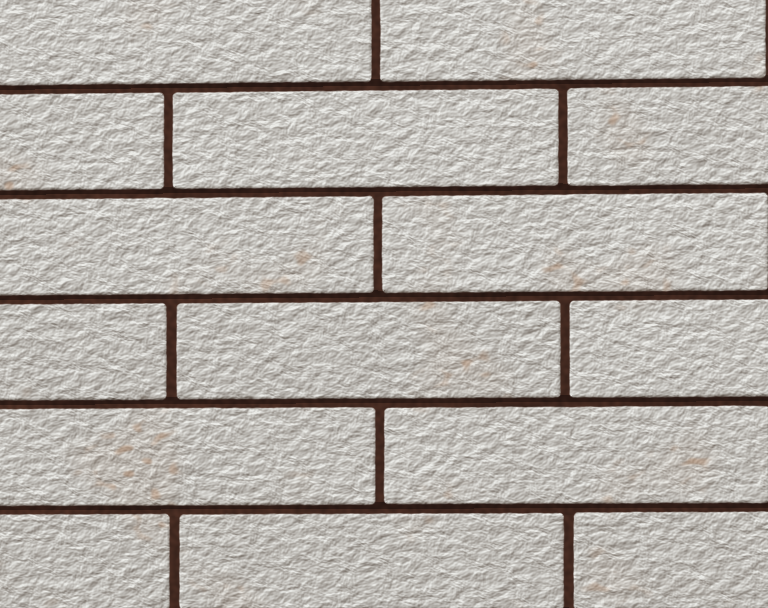
Give the GLSL for this texture, as a Shadertoy shader.

```glsl
// Rough pale stone bricks in a running bond with dark recessed brown joints.

#define ASPECT 0.793         // canvas height over width
#define BRICK_PITCH 0.513    // brick length plus joint
#define ROW_PITCH 0.137      // brick height plus joint
#define FIRST_JOINT 0.1172   // depth of the first bed joint below the top
#define JOINT_HALF 0.0059    // half the joint width
#define CORNER 0.006         // corner radius
#define BEVEL 0.0045         // width of the shaded brick rim
#define GRAIN 72.0           // stone lumps across the canvas
#define RELIEF 1.15          // contrast of the stone surface
#define STAINS 0.5           // strength of the tan marks

const vec2 LIGHT = vec2(-0.47, 0.88);
const vec3 STONE_SHADE = vec3(0.49, 0.46, 0.43);
const vec3 STONE_LIT = vec3(0.90, 0.90, 0.885);
const vec3 STAIN = vec3(0.66, 0.50, 0.38);
const vec3 JOINT_DARK = vec3(0.16, 0.095, 0.075);
const vec3 JOINT_LIT = vec3(0.29, 0.18, 0.14);

vec2 hash2(vec2 p) {
    vec3 a = fract(p.xyx * vec3(0.1031, 0.1030, 0.0973));
    a += dot(a, a.yzx + 33.33);
    return fract((a.xx + a.yz) * a.zy);
}

vec2 cornerGradient(vec2 cell) {
    float angle = 6.2832 * hash2(cell).x;
    return vec2(cos(angle), sin(angle));
}

float gradientNoise(vec2 p) {
    vec2 i = floor(p), f = p - i;
    vec2 u = f * f * f * (f * (f * 6.0 - 15.0) + 10.0);
    vec2 e = vec2(1.0, 0.0);
    float a = dot(cornerGradient(i), f);
    float b = dot(cornerGradient(i + e.xy), f - e.xy);
    float c = dot(cornerGradient(i + e.yx), f - e.yx);
    float d = dot(cornerGradient(i + e.xx), f - e.xx);
    return mix(mix(a, b, u.x), mix(c, d, u.x), u.y);
}

// Height of the split stone face: lumps slightly longer than tall
float stoneHeight(vec2 p) {
    p *= GRAIN * vec2(0.82, 1.12);
    p += 0.35 * gradientNoise(p * 0.6 + 7.0);
    float height = 0.0, amplitude = 1.0;
    for (int i = 0; i < 3; i++) {
        height += amplitude * gradientNoise(p);
        p = mat2(1.6, 1.2, -1.2, 1.6) * p + 13.7;
        amplitude *= 0.55;
    }
    return height;
}

float roundedBox(vec2 q, vec2 halfSize, float radius) {
    vec2 d = abs(q) - halfSize + radius;
    return length(max(d, 0.0)) + min(max(d.x, d.y), 0.0) - radius;
}

void mainImage(out vec4 fragColor, in vec2 fragCoord) {
    vec2 uv = fragCoord / iResolution.xy;
    vec2 p = vec2(uv.x, uv.y * ASPECT);
    float pixel = 1.0 / iResolution.x;

    // Courses counted from the top, tilted and fanning slightly to the right
    float pitch = ROW_PITCH + 0.0018 * p.x;
    float course = (ASPECT - p.y - FIRST_JOINT + 0.0104 * p.x) / pitch;
    float row = floor(course) + 1.0;

    // Alternate courses are shifted, with a small drift down the wall
    float shift = mod(row, 2.0) < 0.5 ? 0.4896 + 0.0013 * row : 0.2175 + 0.002 * row;
    float along = (p.x - shift) / BRICK_PITCH;
    vec2 id = vec2(floor(along), row);
    vec2 q = vec2((fract(along) - 0.5) * BRICK_PITCH, (0.5 - fract(course)) * pitch);
    vec2 random = hash2(id + 17.0);

    // Brick outline with slight size changes and worn edges
    vec2 halfSize = 0.5 * vec2(BRICK_PITCH, pitch) - JOINT_HALF;
    halfSize += (random - 0.5) * vec2(0.0016, 0.0010);
    float dist = roundedBox(q, halfSize, CORNER);
    dist += 0.0009 * gradientNoise(p * 55.0) + 0.0005 * gradientNoise(p * 170.0);

    // Stone face lit across its relief
    vec2 s = p + random * 5.0;
    float relief = stoneHeight(s) - stoneHeight(s + LIGHT * 0.0018);
    float tone = 0.65 + RELIEF * relief + 0.05 * gradientNoise(s * 14.0);
    tone += 0.05 * (random.x - 0.5) + 0.06 * (uv.y - 0.5);

    // Rim: bright above and left, shaded below and right
    vec2 gap = abs(q) - halfSize;
    vec2 normal = gap.x > gap.y ? vec2(sign(q.x), 0.0) : vec2(0.0, sign(q.y));
    float rim = 1.0 - smoothstep(0.0, BEVEL, -dist);
    float facing = dot(normal, LIGHT);
    tone += rim * (facing > 0.0 ? 0.22 : 0.6) * facing;
    vec3 stone = mix(STONE_SHADE, STONE_LIT, clamp(tone, -0.4, 1.05));

    // Sparse tan marks, more frequent low on the wall
    float patches = smoothstep(0.12, 0.45, gradientNoise(p * 8.0 + 3.0) + 0.12 * (0.5 - uv.y));
    float specks = smoothstep(0.15, 0.5, gradientNoise(p * vec2(42.0, 60.0)));
    stone = mix(stone, STAIN, STAINS * patches * (0.12 + 0.88 * specks));

    // Joint: deep shadow under each brick, warmer light further down
    float exposed = smoothstep(-0.35, 0.5, q.y / pitch) * 0.75;
    exposed += 0.25 * smoothstep(-0.5, 0.5, gradientNoise(p * vec2(9.0, 40.0)));
    exposed *= 1.0 - 0.3 * uv.x;
    float beside = smoothstep(-0.004, 0.002, gap.x);
    exposed = mix(exposed, 0.75, beside * step(gap.y, -0.003));
    vec3 joint = mix(JOINT_DARK, JOINT_LIT, exposed);
    joint *= 1.0 + 0.25 * gradientNoise(p * 120.0);

    float cover = 1.0 - smoothstep(-pixel, pixel, dist);
    fragColor = vec4(mix(joint, stone, cover), 1.0);
}
```
